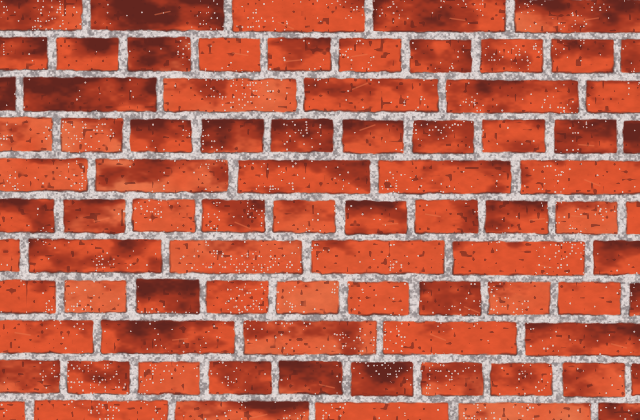
Write a Shadertoy shader that draws this texture.

```glsl
// Layout, in units of the canvas height
const float COURSE = 0.0962;        // height of one course with its joint
const float FIRST_JOINT = 0.0813;   // depth of the first bed joint from the top
const float STRETCHER = 0.336;      // long brick with its joint
const float JOINT_X = 0.206;        // first upright joint of the top course
const float DRIFT = 0.0033;         // sideways creep per course
const float TILT = 0.004;           // slope of the bed joints
const vec2 JOINT = vec2(0.0205, 0.0180);
const float CORNER = 0.004;
const float RAGGED = 0.0065;        // roughness of the brick edges

const vec3 CLAY = vec3(0.86, 0.33, 0.19);
const vec3 PALE_CLAY = vec3(0.90, 0.46, 0.30);
const vec3 BURNT = vec3(0.64, 0.22, 0.14);
const vec3 CHARRED = vec3(0.36, 0.14, 0.12);
const vec3 LIME = vec3(0.87, 0.83, 0.82);
const vec3 GREY_MORTAR = vec3(0.59, 0.55, 0.55);
const vec3 CREVICE = vec3(0.27, 0.17, 0.16);

float hash(vec2 p) {
    vec3 q = fract(p.xyx * vec3(0.1031, 0.1030, 0.0973));
    q += dot(q, q.yzx + 33.33);
    return fract((q.x + q.y) * q.z);
}

float noise(vec2 p) {
    vec2 i = floor(p), f = fract(p);
    f = f * f * (3.0 - 2.0 * f);
    vec2 e = vec2(0.0, 1.0);
    return mix(mix(hash(i), hash(i + e.yx), f.x),
               mix(hash(i + e.xy), hash(i + e.yy), f.x), f.y);
}

float fbm(vec2 p) {
    float sum = 0.0, amp = 0.533;
    for (int i = 0; i < 4; i++) {
        sum += amp * noise(p);
        p = p * 2.03 + 17.3;
        amp *= 0.5;
    }
    return sum;
}

float roundBox(vec2 p, vec2 halfSize, float r) {
    vec2 q = abs(p) - halfSize + r;
    return length(max(q, 0.0)) + min(max(q.x, q.y), 0.0) - r;
}

float segment(vec2 p, vec2 a, vec2 b) {
    vec2 d = b - a;
    return length(p - a - d * clamp(dot(p - a, d) / dot(d, d), 0.0, 1.0));
}

// Small pale flecks, gathered in clusters
float flecks(vec2 p, float px) {
    vec2 g = p * 150.0, cell = floor(g);
    vec2 centre = 0.3 + 0.4 * vec2(hash(cell + 3.1), hash(cell + 8.7));
    float cluster = smoothstep(0.5, 0.85, noise(p * 16.0 + 40.0));
    float on = step(0.985 - 0.22 * cluster, hash(cell + 21.0));
    float r = 0.12 + 0.18 * hash(cell + 5.0);
    return on * (1.0 - smoothstep(r - 0.1, r + 0.1 + 75.0 * px, length(fract(g) - centre)));
}

vec3 mortarColor(vec2 p, float d, float side) {
    float mottle = 0.65 * fbm(p * 75.0) + 0.35 * noise(p * 230.0);
    vec3 col = mix(GREY_MORTAR, LIME, smoothstep(0.28, 0.62, mottle));
    col *= 0.94 + 0.12 * noise(p * 330.0);
    // Shadow in the seam, deepest beneath each brick
    float seam = 1.0 - smoothstep(0.0, 0.0042, d);
    float depth = mix(0.25, 0.75, smoothstep(0.3, -0.9, side)) * smoothstep(0.2, 0.65, noise(p * 45.0));
    return mix(col, CREVICE, seam * depth);
}

vec3 brickColor(vec2 p, vec2 local, float side, float d, vec2 id, float px) {
    float tone = hash(id + 11.0);
    vec3 col = mix(CLAY, PALE_CLAY, smoothstep(0.55, 1.0, hash(id + 23.0)) * noise(p * 14.0 + 9.0));
    col *= 0.93 + 0.14 * fbm(p * vec2(50.0, 80.0));
    // Firing stains, heavier along the top and in the upper courses
    float soot = fbm(p * vec2(13.0, 22.0) + id * 7.3)
               + 0.5 * (tone - 0.5) + 0.12 * side + 0.16 * (p.y - 0.5);
    col = mix(col, BURNT, smoothstep(0.42, 0.67, soot));
    col = mix(col, CHARRED, 0.9 * smoothstep(0.64, 0.92, soot));
    float pits = smoothstep(0.80, 0.92, noise(p * 110.0 + 60.0));
    col = mix(col, CHARRED, 0.55 * pits);
    // Worn, darkened rim
    float rim = smoothstep(-0.005, 0.0, d) * smoothstep(0.3, 0.7, noise(p * 35.0));
    col = mix(col, CHARRED, rim * mix(0.35, 0.65, smoothstep(0.2, -0.9, side)));
    // One faint scratch on some bricks
    vec2 start = (vec2(hash(id + 31.0), hash(id + 37.0)) - 0.5) * vec2(0.10, 0.04);
    vec2 run = vec2(0.035, 0.03 * (hash(id + 41.0) - 0.5));
    float scratch = 1.0 - smoothstep(0.0, 0.0009 + px, segment(local, start, start + run));
    col = mix(col, PALE_CLAY, 0.5 * scratch * step(0.6, hash(id + 43.0)));
    return mix(col, LIME, 0.75 * flecks(p, px));
}

void mainImage(out vec4 fragColor, in vec2 fragCoord) {
    float px = 1.0 / iResolution.y;
    vec2 p = fragCoord * px;

    // Alternating courses of stretchers and headers
    float v = (1.0 - p.y - FIRST_JOINT - TILT * (p.x - 0.4)) / COURSE + 1.0;
    float row = floor(v);
    float isHeader = mod(row, 2.0);
    float pitch = STRETCHER * (1.0 - 0.5 * isHeader);
    float shift = isHeader > 0.5 ? 0.25 : 0.25 * mod(row, 4.0);
    float u = (p.x - JOINT_X - DRIFT * row + shift * STRETCHER) / pitch;
    vec2 id = vec2(floor(u), row) + 50.0;

    // Brick outline with small differences in size and place
    vec2 local = (vec2(fract(u), 1.0 - fract(v)) - 0.5) * vec2(pitch, COURSE);
    vec2 jitter = vec2(hash(id), hash(id + 71.0)) - 0.5;
    vec2 halfSize = 0.5 * (vec2(pitch, COURSE) - JOINT) + 0.002 * jitter.yx;
    vec2 q = local - jitter * vec2(0.005, 0.003);
    float d = roundBox(q, halfSize, CORNER) + RAGGED * (fbm(p * 48.0) - 0.5);
    float side = q.y / halfSize.y;

    vec3 col = mix(brickColor(p, q, side, d, id, px), mortarColor(p, d, side),
                   smoothstep(-px, px, d));
    fragColor = vec4(clamp(col, 0.0, 1.0), 1.0);
}
```
